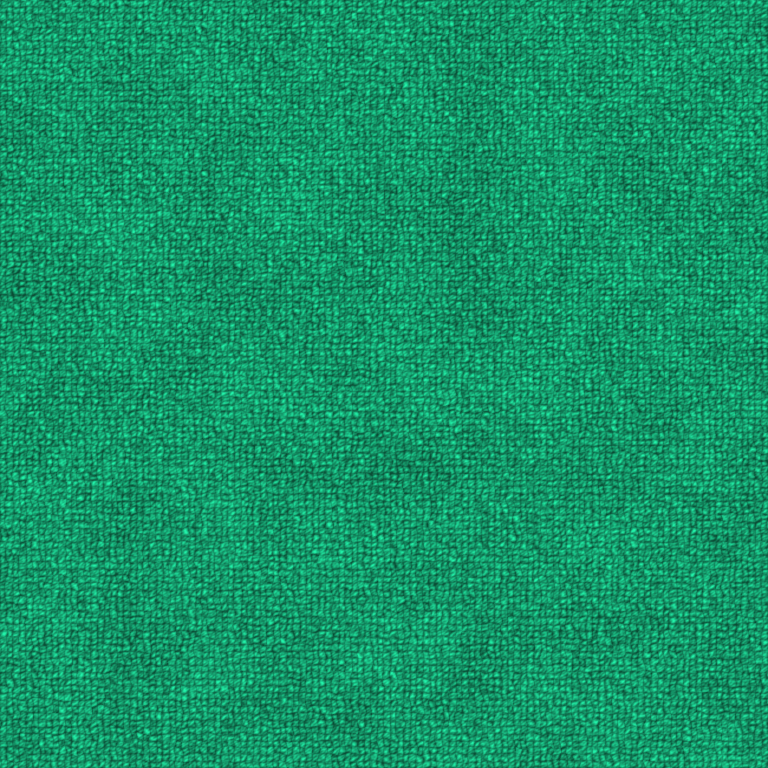
Write a Shadertoy shader that draws this texture.

```glsl
#define THREADS vec2(118.0, 112.0)
#define DYE vec3(0.138, 1.0, 0.697)
#define BASE_TONE 0.583
#define RELIEF 0.31
#define FIBRE_CONTRAST 0.37
#define FIBRE_SCALE vec2(170.0, 330.0)
#define FIBRE_ANGLE 0.6
#define KNOT_VARIATION 0.13
#define WOBBLE 0.55
#define CLOUDING 0.06

const float PI = 3.14159;

float hash(vec2 cell) {
    uvec2 q = uvec2(ivec2(cell)) * uvec2(1597334673u, 3812015801u);
    uint n = (q.x ^ q.y) * 1597334673u;
    n = (n ^ (n >> 15)) * 2246822519u;
    return float((n ^ (n >> 13)) >> 8) / 16777216.0;
}

float slope(vec2 cell, vec2 offset) {
    float a = 2.0 * PI * hash(cell);
    return dot(vec2(cos(a), sin(a)), offset);
}

float gradientNoise(vec2 p) {
    vec2 i = floor(p), f = p - i;
    vec2 u = f * f * f * (f * (f * 6.0 - 15.0) + 10.0);
    vec2 e = vec2(1.0, 0.0);
    float low = mix(slope(i, f), slope(i + e.xy, f - e.xy), u.x);
    float high = mix(slope(i + e.yx, f - e.yx), slope(i + e.xx, f - e.xx), u.x);
    return mix(low, high, u.y);
}

float clothTone(vec2 p) {
    // Uneven yarn bends the thread grid
    vec2 g = p * THREADS;
    g += WOBBLE * vec2(gradientNoise(g * 0.55 + 31.0), gradientNoise(g * 0.55 + 247.0));

    // Plain weave: alternate cells show the warp or the weft on top
    vec2 knot = floor(g);
    vec2 local = g - knot - 0.5;
    bool warpOnTop = mod(knot.x + knot.y, 2.0) < 0.5;
    vec2 q = warpOnTop ? local : local.yx;
    vec2 dome = max(cos(PI * q), 0.0);
    float height = pow(dome.x, 0.6) * pow(dome.y, 0.45);

    // Twisted fibres run obliquely over the yarn
    float c = cos(FIBRE_ANGLE), s = sin(FIBRE_ANGLE);
    vec2 along = vec2(c * p.x + s * p.y, c * p.y - s * p.x);
    float fibre = gradientNoise(along * FIBRE_SCALE + 500.0);

    // Relief, fibres, single knots and broad unevenness
    float tone = BASE_TONE + RELIEF * (height - 0.58);
    tone += FIBRE_CONTRAST * fibre * (0.7 + 0.5 * height);
    tone += KNOT_VARIATION * (hash(knot + 900.0) - 0.5);
    tone += warpOnTop ? -0.012 : 0.012;
    tone += CLOUDING * gradientNoise(p * 9.0 + 70.0);
    return clamp(tone, 0.3, 0.95);
}

void mainImage(out vec4 fragColor, in vec2 fragCoord) {
    // Four samples per pixel smooth the thread edges
    float tone = 0.0;
    for (int k = 0; k < 4; k++) {
        vec2 offset = 0.5 * vec2(k & 1, k >> 1) - 0.25;
        tone += 0.25 * clothTone((fragCoord + offset) / iResolution.y);
    }
    fragColor = vec4(DYE * tone, 1.0);
}
```
